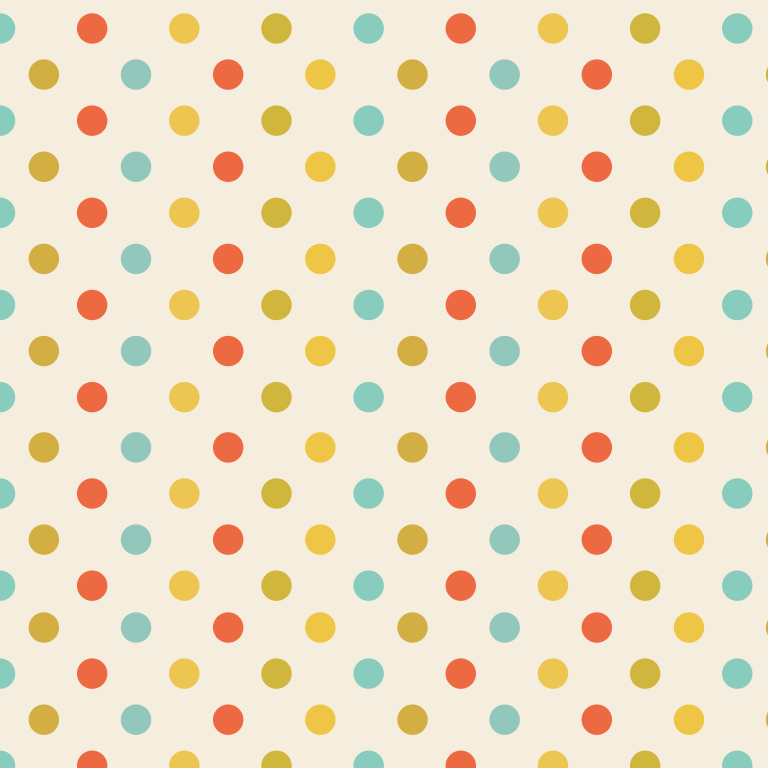
Reproduce this pattern procedurally as a WebGL 1 fragment shader.

```glsl
precision highp float;
// Staggered polka dots in retro colours on cream, with a slightly uneven row spacing.

uniform vec2 u_resolution;

#define PITCH vec2(0.12, 0.06)   // spacing of columns and rows
#define FIRST_ROW 0.0371         // first row centre, from the top
#define ODD_OFFSET 0.0571        // sideways shift of odd rows
#define RADIUS 0.0198
#define ROW_SLIP 0.0055          // extra drop of the slipped rows
#define SLIP_START 9.0
#define SLIP_END 12.0
#define CREAM vec3(0.961, 0.933, 0.871)
#define RED vec3(0.929, 0.412, 0.255)

// Picks one of four colours by a column index in 0..3.
vec3 pick(float i, vec3 a, vec3 b, vec3 c, vec3 d) {
  return i < 0.5 ? a : i < 1.5 ? b : i < 2.5 ? c : d;
}

vec3 dotColor(float column, float odd) {
  float i = mod(column + 0.5, 4.0) - 0.5;
  vec3 teal = vec3(0.529, 0.800, 0.737);
  vec3 amber = vec3(0.929, 0.773, 0.318);
  vec3 olive = vec3(0.820, 0.714, 0.239);
  vec3 ochre = vec3(0.824, 0.682, 0.263);
  vec3 greyTeal = vec3(0.573, 0.780, 0.733);
  vec3 yellow = vec3(0.933, 0.773, 0.271);
  return odd > 0.5 ? pick(i, ochre, greyTeal, RED, yellow)
                   : pick(i, teal, RED, amber, olive);
}

void main() {
  float size = min(u_resolution.x, u_resolution.y);
  vec2 p = vec2(gl_FragCoord.x, u_resolution.y - gl_FragCoord.y) / size;

  // Nearest row and column
  float row = floor((p.y - FIRST_ROW) / PITCH.y + 0.5);
  float odd = mod(row, 2.0);
  float startX = odd * ODD_OFFSET;
  float column = floor((p.x - startX) / PITCH.x + 0.5);

  // Dot centre, with a few rows slipped downwards
  float slipped = step(SLIP_START - 0.5, row) * step(row, SLIP_END + 0.5);
  vec2 center = vec2(startX, FIRST_ROW + slipped * ROW_SLIP)
              + vec2(column, row) * PITCH;

  // Antialiased disc
  float dist = length(p - center) - RADIUS;
  float coverage = clamp(0.5 - dist * size, 0.0, 1.0);
  gl_FragColor = vec4(mix(CREAM, dotColor(column, odd), coverage), 1.0);
}
```
